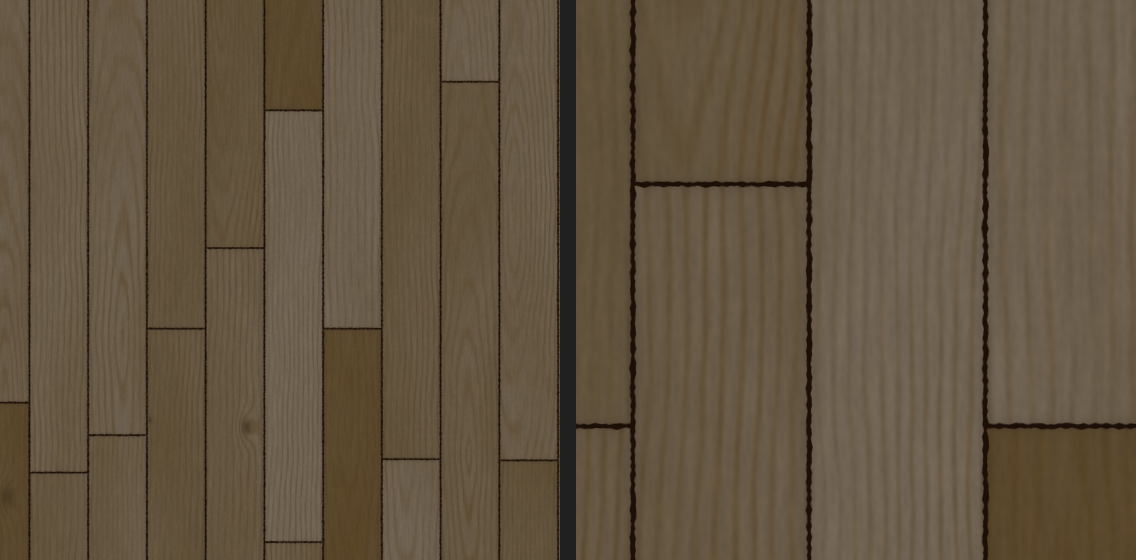
Left, the full canvas; right, a detail of the centre.
Reproduce this texture procedurally as a WebGL 2 fragment shader.

```glsl
#version 300 es
precision highp float;

uniform vec2 u_resolution;
out vec4 fragColor;

// Board layout, in canvas widths
const float BOARD_WIDTH = 0.1049;
const float FIRST_SEAM = 0.0525;
const float LONG_BOARD = 1.0;
const float SHORT_BOARD = 0.771;
const int SHORT_COLUMN = 5;
const int COLUMNS = 11;
const float JOINT[COLUMNS] = float[](0.281, 0.156, 0.223, 0.413, 0.557, 0.803, 0.413, 0.180, 0.854, 0.178, 0.6);

// Board tone: 0 pale, 1 tan, 2 brown
const float TONE_ABOVE[COLUMNS] = float[](0.35, 0.35, 0.35, 0.6, 0.75, 1.2, 0.1, 0.65, 0.25, 0.35, 0.5);
const float TONE_BELOW[COLUMNS] = float[](1.3, 0.5, 0.45, 0.7, 0.5, 0.0, 1.3, 0.2, 0.6, 0.8, 0.5);
const float TONE_FURTHER = 0.5;

const vec3 PALE = vec3(0.445, 0.395, 0.335);
const vec3 TAN = vec3(0.365, 0.302, 0.205);
const vec3 BROWN = vec3(0.33, 0.24, 0.11);
const vec3 KNOT_BROWN = vec3(0.25, 0.19, 0.12);
const vec3 SEAM_DARK = vec3(0.11, 0.06, 0.03);

const float SEAM_HALF_WIDTH = 0.0016;
const float SEAM_ROUGHNESS = 0.0016;
const float RING_STRENGTH = 0.42;
const float PORE_STRENGTH = 0.075;

// Knots: centre and radius
const int KNOTS = 3;
const vec3 KNOT[KNOTS] = vec3[](vec3(0.440, 0.237, 0.011), vec3(0.012, 0.112, 0.015), vec3(0.268, 0.250, 0.004));

float hash(vec2 p) {
    return fract(sin(dot(p, vec2(127.1, 311.7))) * 43758.5);
}

// Distance to the nearest scattered cell point
float cellular(vec2 p) {
    vec2 cell = floor(p);
    float nearest = 2.0;
    for (int j = -1; j <= 1; j++) {
        for (int i = -1; i <= 1; i++) {
            vec2 c = cell + vec2(i, j);
            nearest = min(nearest, length(c + vec2(hash(c), hash(c + 57.0)) - p));
        }
    }
    return nearest;
}

// Smooth wandering value, about -1 to 1
float layeredSines(vec2 p, float seed) {
    float sum = 0.0, amplitude = 0.5;
    for (int i = 0; i < 4; i++) {
        sum += amplitude * sin(p.x + seed + 1.7 * sin(p.y + seed * 1.3));
        p = mat2(1.6, 1.1, -1.1, 1.6) * p + 2.3;
        amplitude *= 0.5;
    }
    return sum;
}

// Growth-ring lines: arches on some boards, near-straight grain on others
float growthRings(float across, float y, float seed, float knotPull) {
    bool arched = hash(vec2(seed, 3.0)) > 0.5;
    float pith = arched ? 0.25 + 0.5 * hash(vec2(seed, 5.0)) : -1.2 - hash(vec2(seed, 7.0));
    float slope = arched ? 1.0 : 0.7;
    float radius = length(vec2(across - pith, slope * (y - hash(vec2(seed, 9.0)))));
    radius += 0.055 * layeredSines(vec2(across * 2.0, y * 9.0), seed);
    float density = mix(8.0, 13.0, hash(vec2(seed, 11.0)));
    float wave = 0.5 + 0.5 * sin(6.2832 * (radius * density + knotPull));
    float fade = 0.6 + 0.4 * layeredSines(vec2(across * 3.0, y * 5.0), seed + 4.0);
    return pow(wave, 2.5) * fade;
}

void main() {
    vec2 uv = gl_FragCoord.xy / u_resolution;
    float pixel = 1.0 / min(u_resolution.x, u_resolution.y);

    // Find the board
    float acrossBoards = (uv.x - FIRST_SEAM) / BOARD_WIDTH + 1.0;
    int column = clamp(int(floor(acrossBoards)), 0, COLUMNS - 1);
    float across = fract(acrossBoards);
    float boardLength = column == SHORT_COLUMN ? SHORT_BOARD : LONG_BOARD;
    float alongBoards = (uv.y - JOINT[column]) / boardLength;
    float row = floor(alongBoards);
    float seed = 20.0 * hash(vec2(float(column), row + 5.0));
    float tone = row >= 0.0 ? TONE_ABOVE[column] : row > -1.5 ? TONE_BELOW[column] : TONE_FURTHER;

    // Knots bend the rings and darken the wood
    float knotPull = 0.0, knotStain = 0.0;
    for (int i = 0; i < KNOTS; i++) {
        float d = length((uv - KNOT[i].xy) * vec2(1.0, 0.65)) / KNOT[i].z;
        knotPull += 2.2 * exp(-0.35 * d * d);
        knotStain += exp(-1.5 * d * d);
    }

    // Wood colour, rings and pores
    tone += 0.22 * layeredSines(vec2(across * 2.5, uv.y * 6.0), seed + 8.0);
    vec3 color = mix(PALE, TAN, clamp(tone, 0.0, 1.0));
    color = mix(color, BROWN, clamp(tone - 1.0, 0.0, 1.0));
    color = mix(color, BROWN, RING_STRENGTH * growthRings(across, uv.y, seed, knotPull));
    color = mix(color, KNOT_BROWN, 0.65 * min(knotStain, 1.0));
    float pores = cellular(vec2(uv.x * 210.0, uv.y * 24.0) + seed);
    float fleck = cellular(uv * vec2(240.0, 130.0));
    color *= 1.0 + PORE_STRENGTH * (pores - 0.5) + 0.05 * (fleck - 0.5);

    // Ragged dark seams with faint worn edges
    float sideGap = (0.5 - abs(across - 0.5)) * BOARD_WIDTH;
    float endGap = (0.5 - abs(fract(alongBoards) - 0.5)) * boardLength;
    float gap = min(sideGap, endGap);
    float ragged = SEAM_HALF_WIDTH + SEAM_ROUGHNESS * (cellular(uv * 190.0) - 0.55);
    color *= 1.0 - 0.16 * exp(-gap / 0.003);
    color = mix(SEAM_DARK, color, smoothstep(ragged - pixel, ragged + pixel, gap));
    fragColor = vec4(color, 1.0);
}
```
